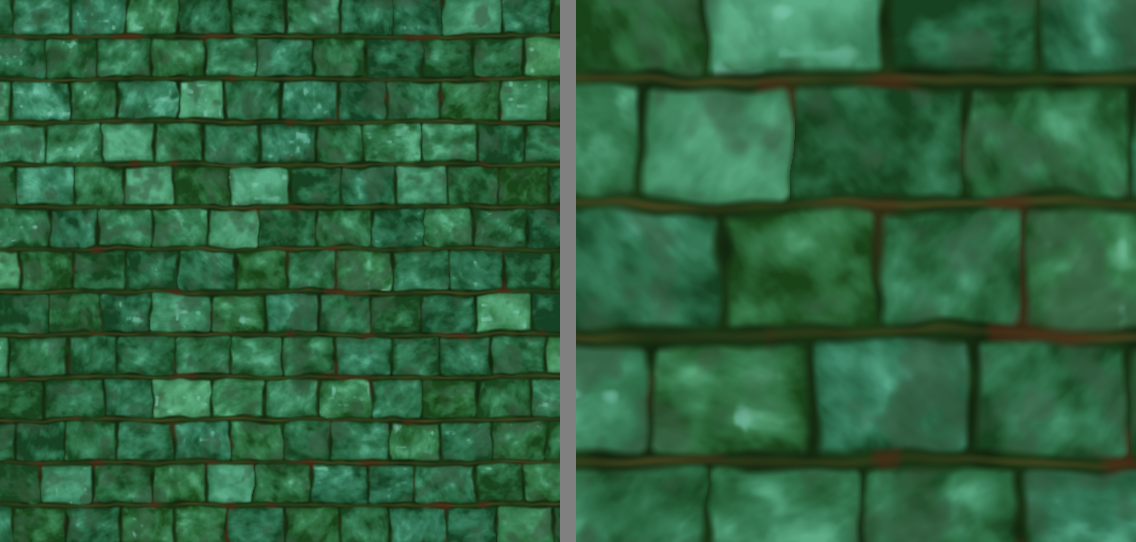
Left, the full canvas; right, a detail of the centre.
A WebGL 2 fragment shader for this texture:

```glsl
#version 300 es
precision highp float;
// Hand-cut green glass mosaic in staggered rows with dark, faintly rusty joints.

uniform vec2 u_resolution;
out vec4 outColor;

// Layout: lengths are in row heights
const float ROWS = 12.73;
const float COLUMNS = 10.45;
const float ROW_SHIFT = 0.142;
const float EVEN_OFFSET = 0.28;
const float ODD_OFFSET = 0.86;
const float JOINT_JITTER = 0.16;
const float ROW_JITTER = 0.12;
const vec2 HALF_GAP = vec2(0.030, 0.068);
const float GAP_VARIATION = 0.07;
const float CORNER = 0.06;
const float EDGE_SOFTNESS = 0.045;
const float WOBBLE = 0.08;

// Glass and grout colours
const vec3 DEEP = vec3(0.09, 0.26, 0.12);
const vec3 BODY = vec3(0.155, 0.39, 0.235);
const vec3 MID = vec3(0.22, 0.49, 0.34);
const vec3 LIGHT = vec3(0.33, 0.64, 0.49);
const vec3 DULL = vec3(0.21, 0.34, 0.24);
const vec3 GROUT = vec3(0.085, 0.185, 0.07);
const vec3 RUST = vec3(0.27, 0.27, 0.12);
const vec3 RED = vec3(0.32, 0.16, 0.09);
const vec3 GLINT = vec3(0.50, 0.78, 0.70);

float hash(vec2 p) {
    vec3 v = fract(vec3(p.xyx) * 0.1031);
    v += dot(v, v.yzx + 33.33);
    return fract((v.x + v.y) * v.z);
}

float noise(vec2 p) {
    vec2 i = floor(p), f = fract(p);
    f = f * f * (3.0 - 2.0 * f);
    return mix(mix(hash(i), hash(i + vec2(1, 0)), f.x),
               mix(hash(i + vec2(0, 1)), hash(i + vec2(1, 1)), f.x), f.y);
}

float fbm(vec2 p) {
    float sum = 0.0, weight = 0.5;
    for (int k = 0; k < 3; k++) {
        sum += weight * noise(p);
        p = mat2(1.6, 1.2, -1.2, 1.6) * p + 17.3;
        weight *= 0.5;
    }
    return sum / 0.875;
}

// Position of a vertical joint, in tile widths
float joint(float index, float row) {
    return index + JOINT_JITTER * (hash(vec2(index + 40.0, row + 7.0)) - 0.5);
}

vec3 glassRamp(float t) {
    vec3 c = mix(DEEP, BODY, clamp(t * 3.0, 0.0, 1.0));
    c = mix(c, MID, clamp(t * 3.0 - 1.0, 0.0, 1.0));
    return mix(c, LIGHT, clamp(t * 3.0 - 2.0, 0.0, 1.2));
}

void main() {
    vec2 uv = gl_FragCoord.xy / u_resolution;
    vec2 aspect = vec2(u_resolution.x / u_resolution.y, 1.0);
    vec2 p = vec2(uv.x, 1.0 - uv.y) * aspect * ROWS;
    float tileWidth = aspect.x * ROWS / COLUMNS;

    // Uneven hand-laid lines
    vec2 q = p + vec2(0.0, ROW_SHIFT);
    q += WOBBLE * (vec2(noise(p * 1.7 + 5.0), noise(p * vec2(1.1, 0.7) + 61.0)) - 0.5);
    q += 0.5 * WOBBLE * (vec2(noise(p * 5.0 + 31.0), noise(p * 4.0 + 83.0)) - 0.5);

    // Find the row, then the tile between two jittered joints
    float row = floor(q.y);
    float offset = mix(EVEN_OFFSET, ODD_OFFSET, mod(row, 2.0));
    offset += ROW_JITTER * (hash(vec2(row + 3.0, 91.0)) - 0.5);
    float x = q.x / tileWidth - offset;
    float index = floor(x);
    index += step(joint(index + 1.0, row), x) - step(x, joint(index, row));
    float left = joint(index, row), right = joint(index + 1.0, row);
    vec2 id = vec2(index + 20.0, row + 20.0);

    // Rounded box distance to the chipped glass edge
    vec2 local = vec2((x - 0.5 * (left + right)) * tileWidth, fract(q.y) - 0.5);
    vec2 halfSize = vec2(0.5 * (right - left) * tileWidth, 0.5) - HALF_GAP;
    vec2 box = abs(local) - halfSize + CORNER;
    float dist = length(max(box, 0.0)) + min(max(box.x, box.y), 0.0) - CORNER;
    dist += GAP_VARIATION * (noise(p * 2.6 + 400.0) - 0.5);
    float soft = max(EDGE_SOFTNESS, ROWS / u_resolution.y);
    float glassMask = 1.0 - smoothstep(-soft, soft, dist);

    // Cloudy glass, with its own grain direction in every tile
    float angle = 6.283 * hash(id + 11.0);
    vec2 grain = mat2(cos(angle), sin(angle), -sin(angle), cos(angle)) * local;
    float cloud = fbm(local * 3.0 + id * 7.1);
    float streak = fbm(grain * vec2(4.0, 7.0) + id * 5.7);
    float pick = hash(id);
    float pale = smoothstep(0.80, 0.92, pick);
    float drift = 0.14 * (uv.y - uv.x * 0.6 - 0.2) + 0.3 * (noise(p * 0.3 + 9.0) - 0.5);
    float tone = 0.46 + 0.42 * (pick - 0.5) + drift + 0.24 * pale;
    tone += (1.0 - 0.5 * pale) * (1.2 * (cloud - 0.5) + 0.6 * (streak - 0.5));
    tone -= 0.2 * smoothstep(-0.18, 0.0, dist);
    vec3 glass = glassRamp(tone);
    float hue = hash(id + 53.0) - 0.5;
    glass += (hue + 0.3 * pale) * vec3(0.02, 0.01, -0.05);
    glass = mix(glass, DULL, 0.6 * smoothstep(0.54, 0.76, fbm(p * 2.4 + 140.0)));
    float sparkle = smoothstep(0.74, 0.98, noise(p * 6.0 + 200.0)) * step(0.7, hash(id + 77.0));
    glass = mix(glass, GLINT, 0.6 * sparkle * smoothstep(0.35, 0.7, tone));

    // Grout: broken rusty thread along the rows, faint red flecks
    float rowLine = abs(fract(q.y + 0.5) - 0.5);
    float thread = 1.0 - smoothstep(0.0, 0.06, rowLine);
    vec3 grout = GROUT * (0.75 + 0.5 * noise(p * 5.0));
    grout = mix(grout, RUST, thread * (0.15 + 0.8 * noise(p * vec2(2.0, 3.0) + 19.0)));
    grout = mix(grout, RED, 0.6 * smoothstep(0.68, 0.92, noise(p * 2.2 + 300.0)));

    outColor = vec4(clamp(mix(grout, glass, glassMask), 0.0, 1.0), 1.0);
}
```
